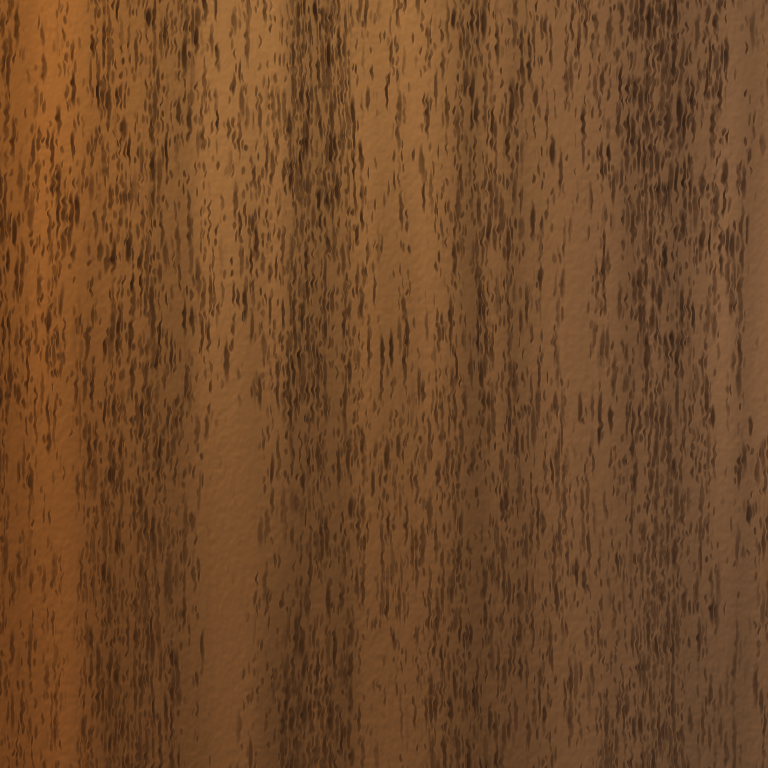
Reproduce this texture procedurally as a WebGL 2 fragment shader.

```glsl
#version 300 es
precision highp float;
// Dark brown wood with upright grain under a warm light from above.
// Layered sines set bands of pore density; jittered cells scatter elongated
// pores inside them; a height difference gives the surface a slight emboss.

uniform vec2 u_resolution;
out vec4 fragColor;

const float TAU = 6.2831853;

const vec3 SHADE_COLOR = vec3(0.385, 0.248, 0.138);
const vec3 GLOW_COLOR  = vec3(0.590, 0.405, 0.225);
const vec3 COOL_COLOR  = vec3(0.445, 0.318, 0.218);
const vec3 AMBER_TINT  = vec3(1.08, 0.97, 0.78);
const vec3 PORE_TINT   = vec3(0.43, 0.39, 0.38);

const vec2 GLOW_CENTER = vec2(0.38, 1.05);
const vec2 GLOW_SIZE   = vec2(0.62, 0.60);

const float BAND_PERIOD  = 0.227;
const float BAND_START   = 0.18;
const vec2  LONG_CELLS   = vec2(125.0, 24.0);
const vec2  FLECK_CELLS  = vec2(185.0, 66.0);
const vec2  BUMP_SCALE   = vec2(150.0, 120.0);
const vec2  LIGHT_OFFSET = vec2(-0.0012, 0.0024);
const float RELIEF       = 0.17;

float hash(vec2 p) {
    vec3 q = fract(p.xyx * 0.1031);
    q += dot(q, q.yzx + 33.33);
    return fract((q.x + q.y) * q.z);
}

float noise(vec2 p) {
    vec2 i = floor(p), f = fract(p);
    f = f * f * (3.0 - 2.0 * f);
    float low  = mix(hash(i), hash(i + vec2(1.0, 0.0)), f.x);
    float high = mix(hash(i + vec2(0.0, 1.0)), hash(i + 1.0), f.x);
    return mix(low, high, f.y);
}

// Slow sideways wander of the grain.
float grainX(vec2 p) {
    return p.x + 0.006 * sin(3.1 * p.y + 8.0 * p.x) + 0.002 * sin(11.0 * p.y + 21.0 * p.x);
}

float broadBand(float x) {
    return cos(TAU * (x - BAND_START) / BAND_PERIOD);
}

// Chance of finding a pore: broad bands, finer stripes, broken streaks.
float poreDensity(vec2 p) {
    float x = grainX(p);
    float stripes = sin(97.0 * x + 1.3) + sin(171.0 * x + 0.8 * sin(5.0 * p.y));
    float streaks = noise(vec2(52.0 * x, 3.2 * p.y)) - 0.5;
    float patches = noise(vec2(11.0 * x + 40.0, 3.0 * p.y)) - 0.5;
    float rightSide = smoothstep(0.74, 0.84, p.x);
    return clamp(0.44 + 0.21 * broadBand(x) + 0.06 * stripes
                 + 0.55 * streaks + 0.35 * patches + 0.12 * rightSide, 0.02, 0.95);
}

// Upright ellipses jittered in cells, each column shifted by its own amount.
float scatterPores(vec2 p, vec2 cells, float density, float seed) {
    vec2 g = p * cells;
    float depth = 0.0;
    for (int i = -1; i <= 1; i++) {
        float column = floor(g.x) + float(i);
        float shift = 7.0 * hash(vec2(column, seed));
        for (int j = -1; j <= 1; j++) {
            vec2 id = vec2(column, floor(g.y + shift) + float(j));
            vec2 key = id + seed;
            vec2 jitter = vec2(hash(key + 17.0), hash(key + 53.0));
            vec2 center = id + 0.2 + 0.6 * jitter - vec2(0.0, shift);
            vec2 radius = vec2(mix(0.32, 0.60, hash(key + 91.0)),
                               mix(0.40, 0.95, hash(key + 131.0)));
            float present = smoothstep(-0.06, 0.14, density - hash(key + 173.0));
            float shape = 1.0 - smoothstep(0.35, 1.0, length((g - center) / radius));
            depth = max(depth, present * shape * mix(0.55, 1.0, hash(key + 211.0)));
        }
    }
    return depth;
}

float poreDepth(vec2 p) {
    float density = poreDensity(p);
    float ragged = noise(p * vec2(110.0, 130.0)) - 0.5;
    vec2 q = vec2(grainX(p) + 0.0035 * ragged, p.y);
    float depth = max(scatterPores(q, LONG_CELLS, density, 3.0),
                      0.75 * scatterPores(q, FLECK_CELLS, density, 29.0));
    return depth * (0.88 + 0.5 * ragged);
}

float bumps(vec2 p) {
    return 0.65 * noise(p * BUMP_SCALE) + 0.35 * noise(p * BUMP_SCALE * 1.9 + 60.0);
}

// Ground colour: warm glow at the top, amber at left, cooler at right.
vec3 groundColor(vec2 p) {
    vec2 q = (p - GLOW_CENTER) / GLOW_SIZE;
    vec3 color = mix(SHADE_COLOR, GLOW_COLOR, exp(-dot(q, q)));
    vec3 cool = COOL_COLOR * mix(0.88, 1.04, smoothstep(0.0, 0.6, p.y));
    color = mix(color, cool, 0.8 * smoothstep(0.45, 0.95, p.x));
    color *= mix(AMBER_TINT, vec3(1.0), smoothstep(0.0, 0.32, p.x));
    float x = grainX(p);
    float tone = noise(vec2(34.0 * x, 1.6 * p.y + 9.0)) - 0.5;
    return color * (1.0 - 0.06 * broadBand(x) + 0.15 * tone);
}

void main() {
    vec2 p = gl_FragCoord.xy / u_resolution;
    float pore = poreDepth(p);
    float poreTowardLight = poreDepth(p + LIGHT_OFFSET);

    // Pores fade a little away from the light.
    float strength = mix(0.72, 1.0, smoothstep(0.1, 0.85, p.y));
    vec3 color = groundColor(p) * mix(vec3(1.0), PORE_TINT, strength * pore);

    // Emboss: slopes facing the light brighten.
    float slope = bumps(p) - bumps(p + LIGHT_OFFSET) + 0.45 * (poreTowardLight - pore);
    color *= 1.0 + RELIEF * slope * mix(1.25, 0.9, p.y);
    fragColor = vec4(clamp(color, 0.0, 1.0), 1.0);
}
```
